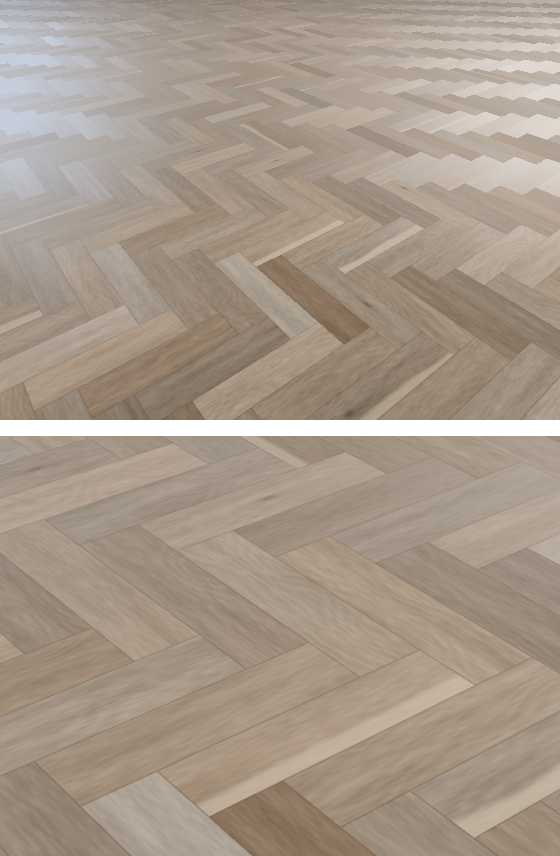
Top: the whole. Bottom: its middle third, enlarged.
Give the GLSL for this texture, as a Shadertoy shader.

```glsl
// Oak herringbone floor receding toward a high horizon, lit by window glare.
// Each pixel is projected onto the floor, assigned to a plank by cell index,
// then given tone, grain, sapwood, knots, joints and directional sheen.

const float HORIZON = 1.226;       // height of the vanishing line, canvas heights
const float FOCAL = 1.32;          // lateral perspective scale
const float PLANK_WIDTH = 0.065;   // in floor units
const float PLANK_RATIO = 4.0;     // plank length over width
const float PLANK_ANGLE = 0.663;   // direction of the first plank set, radians
const vec2 FLOOR_ORIGIN = vec2(-0.232, 1.183);
const float JOINT_HALF_WIDTH = 0.009;  // in plank widths
const float JOINT_STRENGTH = 0.42;
const float SAPWOOD_SHARE = 0.08;
const float KNOT_SHARE = 0.06;

const vec3 DARK_OAK = vec3(0.51, 0.435, 0.36);
const vec3 PALE_OAK = vec3(0.71, 0.645, 0.57);
const vec3 SAPWOOD = vec3(0.82, 0.76, 0.67);
const vec3 KNOT_BROWN = vec3(0.30, 0.23, 0.19);
const vec3 JOINT_BROWN = vec3(0.38, 0.30, 0.23);
const vec3 HAZE = vec3(0.65, 0.61, 0.575);
const vec3 GRAY_LIGHT = vec3(0.66, 0.645, 0.635);
const vec3 COOL_GLARE = vec3(0.79, 0.825, 0.89);
const vec3 WARM_GLARE = vec3(0.90, 0.87, 0.85);

float hash(vec2 p) {
    return fract(sin(dot(p, vec2(127.1, 311.7))) * 43758.55);
}

float noise(vec2 p) {
    vec2 i = floor(p), f = fract(p);
    f = f * f * (3.0 - 2.0 * f);
    return mix(mix(hash(i), hash(i + vec2(1, 0)), f.x),
               mix(hash(i + vec2(0, 1)), hash(i + vec2(1, 1)), f.x), f.y);
}

// Returns position inside the plank (x along, y across); outputs id and set.
vec2 herringbone(vec2 g, out vec2 id, out bool turned) {
    vec2 cell = floor(g), local = g - cell;
    float k = mod(cell.x + cell.y, 2.0 * PLANK_RATIO);
    turned = k >= PLANK_RATIO;
    if (turned) {
        k -= PLANK_RATIO;
        id = cell - vec2(0, k);
        return vec2(local.y + k, local.x);
    }
    id = cell - vec2(k, 0);
    return vec2(local.x + k, local.y);
}

vec3 woodColor(vec2 q, vec2 id, vec2 footprint) {
    // Averaging two hashes keeps most planks near the middle tone
    float tone = 0.5 * (hash(id + 3.7) + hash(id + 19.1));
    vec2 seed = 60.0 * vec2(hash(id + 11.3), hash(id + 27.9));
    vec3 wood = mix(DARK_OAK, PALE_OAK, tone);
    wood += (hash(id + 41.0) - 0.5) * vec3(0.03, -0.004, -0.035);

    // Broad streaks, curved growth rings and fine pores, faded with distance
    float fade = 1.0 - smoothstep(0.04, 0.2, footprint.y);
    float streak = noise(q * vec2(0.7, 5.0) + seed) - 0.5;
    float warp = noise(q * vec2(0.9, 1.8) + seed.yx);
    float rings = sin(26.0 * (q.y + 1.1 * warp) + 2.0 * streak);
    float pores = noise(q * vec2(6.0, 26.0) + seed) - 0.5;
    float figured = step(0.55, hash(id + 53.0));
    wood += 0.08 * streak * mix(0.3, 1.0, fade);
    wood += fade * (0.012 * rings * figured + 0.06 * pores);

    // Cream sapwood along one edge
    float reach = 0.08 + 0.3 * noise(vec2(q.x * 0.8, 0.0) + seed);
    float sap = 1.0 - smoothstep(reach - 0.07, reach + 0.07, q.y);
    wood = mix(wood, SAPWOOD, 0.6 * sap * step(hash(id + 67.0), SAPWOOD_SHARE));

    // Small elongated knot with a soft dark streak
    vec2 center = vec2(0.5 + 3.0 * hash(id + 71.0), 0.25 + 0.5 * hash(id + 83.0));
    vec2 d = (q - center) * vec2(7.0, 18.0) + 1.4 * (warp - 0.5);
    float knot = exp(-dot(d, d)) + 0.3 * exp(-dot(d, d * vec2(0.03, 0.4)));
    return mix(wood, KNOT_BROWN, 0.5 * min(knot, 1.0) * step(hash(id + 97.0), KNOT_SHARE));
}

float glow(vec2 p, vec2 center, vec2 radius) {
    vec2 d = (p - center) / radius;
    return exp(-dot(d, d));
}

void mainImage(out vec4 fragColor, in vec2 fragCoord) {
    vec2 p = fragCoord / iResolution.y;
    float aspect = iResolution.x / iResolution.y;

    // Project onto the floor and rotate into plank axes
    float depth = 1.0 / max(HORIZON - p.y, 0.01);
    vec2 ground = vec2((p.x - 0.5 * aspect) * depth / FOCAL, depth);
    float c = cos(PLANK_ANGLE), s = sin(PLANK_ANGLE);
    vec2 rel = (ground - FLOOR_ORIGIN) / PLANK_WIDTH;
    vec2 g = vec2(c * rel.x + s * rel.y, c * rel.y - s * rel.x);
    vec2 footprint = fwidth(g);

    vec2 id;
    bool turned;
    vec2 q = herringbone(g, id, turned);
    if (turned) { footprint = footprint.yx; id += 211.0; }
    vec3 color = woodColor(q, id, footprint);

    // Thin joints, weakened where narrower than a pixel
    vec2 edge = min(q, vec2(PLANK_RATIO, 1.0) - q);
    vec2 soft = 0.7 * footprint;
    vec2 gap = 1.0 - smoothstep(vec2(0), JOINT_HALF_WIDTH + soft, edge);
    gap *= (JOINT_HALF_WIDTH + 0.012) / (JOINT_HALF_WIDTH + soft);
    color = mix(color, JOINT_BROWN, JOINT_STRENGTH * clamp(max(gap.x, gap.y), 0.0, 1.0));

    // Pale border strip in the far right corner
    float strip = abs(dot(ground, vec2(0.958, -0.286)) - 0.61);
    float blur = fwidth(strip);
    color = mix(color, PALE_OAK, 0.8 * (1.0 - smoothstep(0.03 - blur, 0.03 + blur, strip)));

    // Distance haze and sheen that favours one plank direction on each side
    float sheen = 0.85 + 0.3 * hash(id + 5.0);
    float cool = glow(p, vec2(-0.05, 0.8), vec2(0.34, 0.36)) * (turned ? 1.1 : 0.78);
    float warm = glow(p, vec2(aspect + 0.04, 0.76), vec2(0.5, 0.36)) * (turned ? 0.45 : 0.95);
    color = mix(color, HAZE, 0.45 * smoothstep(0.35, 0.95, p.y));
    color = mix(color, GRAY_LIGHT, 0.3 * glow(p, vec2(0.0, 0.45), vec2(0.45, 0.35)));
    color *= 1.0 - 0.07 * glow(p, vec2(0.6, 0.0), vec2(0.6, 0.25));
    color = mix(color, COOL_GLARE, clamp(cool * sheen, 0.0, 0.92));
    color = mix(color, WARM_GLARE, clamp(warm * sheen, 0.0, 0.92));
    color *= 1.0 - 0.1 * smoothstep(0.92, 1.0, p.y);
    fragColor = vec4(clamp(color, 0.0, 1.0), 1.0);
}
```
